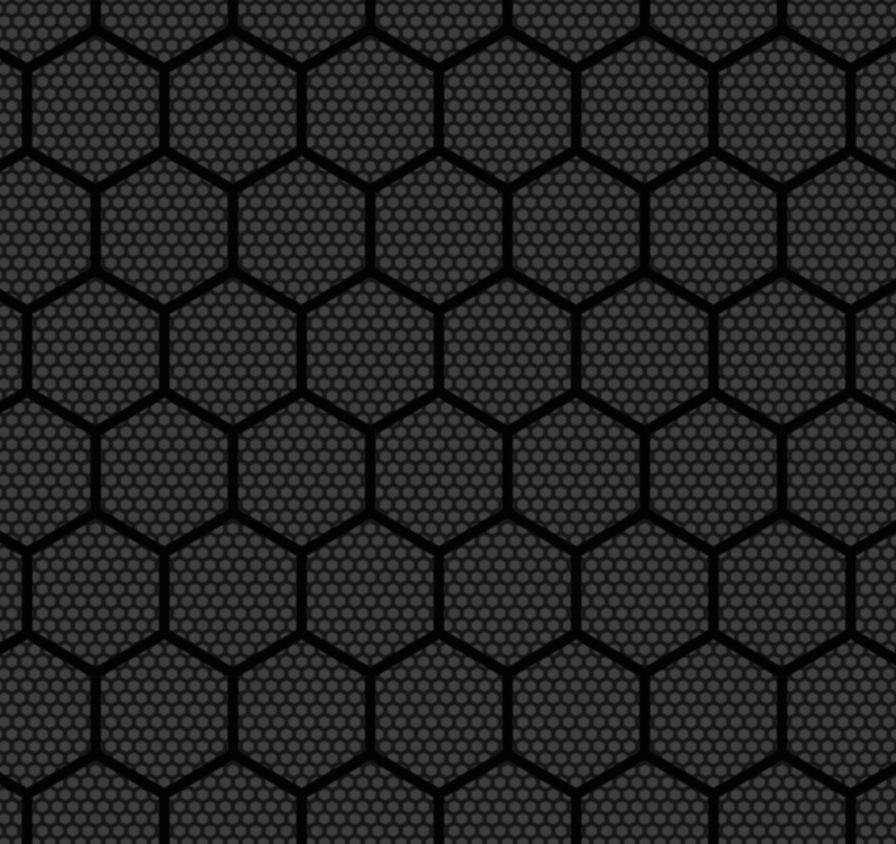
Give the GLSL for this pattern, as a Shadertoy shader.

```glsl
// Offset from the nearest centre of a unit-wide hexagon lattice
vec2 hexOffset(vec2 p) {
    vec2 period = vec2(1.0, 1.7320508);
    vec2 a = p - period * floor(p / period + 0.5);
    vec2 b = p - period * (floor(p / period) + 0.5);
    return dot(a, a) < dot(b, b) ? a : b;
}

// Pointy-top hexagon distance: 0 at the centre, 0.5 on the cell edge
float hexDistance(vec2 p) {
    p = abs(p);
    return max(p.x, dot(p, vec2(0.5, 0.8660254)));
}

void mainImage(out vec4 fragColor, in vec2 fragCoord) {
    vec2 uv = fragCoord / iResolution.xy;

    // Large cells: about 6.5 across and 7 rows down
    vec2 large = (uv - vec2(0.1068, 0.8702)) * vec2(6.527, 6.984 * 0.8660254);
    float largeDist = hexDistance(hexOffset(large));

    // Fine mesh: 9 cells across and 10 rows per large cell step
    vec2 small = large * vec2(9.0, 10.0) + vec2(0.0, 0.6);
    vec2 local = hexOffset(small);
    vec2 center = small - local;
    float dotDist = mix(hexDistance(local), length(local) * 0.95, 0.4);

    // Faint unevenness in the size and tone of the dots
    float wobble = sin(center.x * 2.7 + center.y * 1.9) * sin(center.y * 3.1 - center.x * 1.3);
    float dotMask = 1.0 - smoothstep(0.23, 0.475, dotDist + 0.008 * wobble);
    float tone = mix(0.085, 0.243 + 0.006 * wobble, dotMask);

    // Dark borders with soft edges
    float border = smoothstep(0.448, 0.474, largeDist);
    fragColor = vec4(vec3(mix(tone, 0.012, border)), 1.0);
}
```
